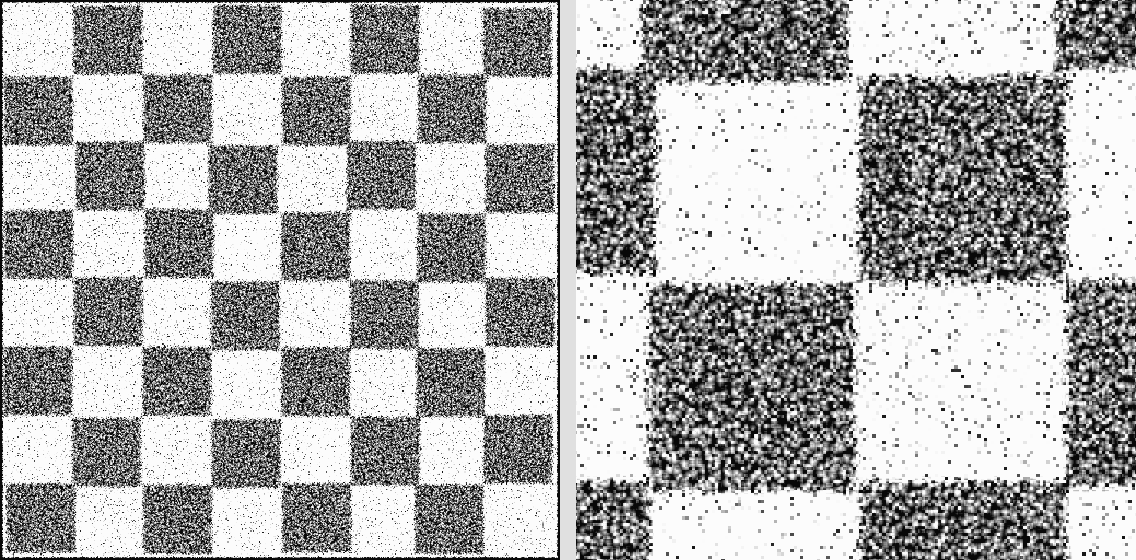
Left: the whole. Right: its middle third, enlarged.
This pattern is drawn by a WebGL 1 fragment shader. Its source:

```glsl
precision highp float;
// Grainy eight by eight checkerboard with slightly shifted squares and a thin black frame.

uniform vec2 u_resolution;

float hash(vec2 p) {
  vec3 q = fract(p.xyx * vec3(0.1031, 0.1030, 0.0973));
  q += dot(q, q.yzx + 33.33);
  return fract((q.x + q.y) * q.z);
}

vec2 hash2(vec2 p) {
  return vec2(hash(p + 17.3), hash(p + 91.7));
}

// Distance to the nearest scattered point
float cellular(vec2 p) {
  vec2 id = floor(p);
  float nearest = 2.0;
  for (int y = -1; y <= 1; y++) {
    for (int x = -1; x <= 1; x++) {
      vec2 cell = id + vec2(float(x), float(y));
      nearest = min(nearest, length(cell + hash2(cell) - p));
    }
  }
  return nearest;
}

float boxDistance(vec2 p, float halfSize) {
  vec2 d = abs(p) - halfSize;
  return max(d.x, d.y);
}

// Distance to the dark squares, each nudged from its place; p is in squares
float darkSquares(vec2 p) {
  vec2 id = floor(p);
  float nearest = 2.0;
  for (int y = -1; y <= 1; y++) {
    for (int x = -1; x <= 1; x++) {
      vec2 cell = id + vec2(float(x), float(y));
      bool onBoard = all(greaterThan(cell, vec2(-0.5))) && all(lessThan(cell, vec2(7.5)));
      if (onBoard && mod(cell.x + cell.y, 2.0) < 0.5) {
        vec2 nudge = (hash2(cell + 5.0) - 0.5) * 0.08;
        nearest = min(nearest, boxDistance(p - cell - 0.5 - nudge, 0.5));
      }
    }
  }
  return nearest;
}

void main() {
  vec2 uv = gl_FragCoord.xy / u_resolution;
  vec2 board = (uv - 0.0104) / 0.1224;
  vec2 grainId = floor(uv * 512.0);
  float grain = hash(grainId);
  float fray = hash(grainId + 613.0) - 0.5;

  // Clumped grain inside the dark squares
  float clump = 0.47 - cellular(uv * 200.0);
  float darkTone = 0.36 + 1.1 * clump + 0.9 * (grain - 0.5);

  // Sparse specks on the light squares, mostly faint
  float cleanShare = 0.88 + 0.04 * hash(floor(board) + 40.0);
  float speck = max(grain - cleanShare, 0.0) / (1.0 - cleanShare);
  float lightTone = 0.99 - 0.92 * speck * speck;

  // Frayed square edges
  float d = darkSquares(board) + 0.05 * fray;
  float tone = mix(lightTone, darkTone, smoothstep(0.012, -0.012, d));

  // Outer frame
  vec2 side = min(uv, 1.0 - uv);
  float frame = smoothstep(0.0055, 0.0035, min(side.x, side.y) + 0.002 * fray);
  tone = mix(tone, 0.03, frame);

  gl_FragColor = vec4(vec3(clamp(tone, 0.03, 0.99)), 1.0);
}
```
